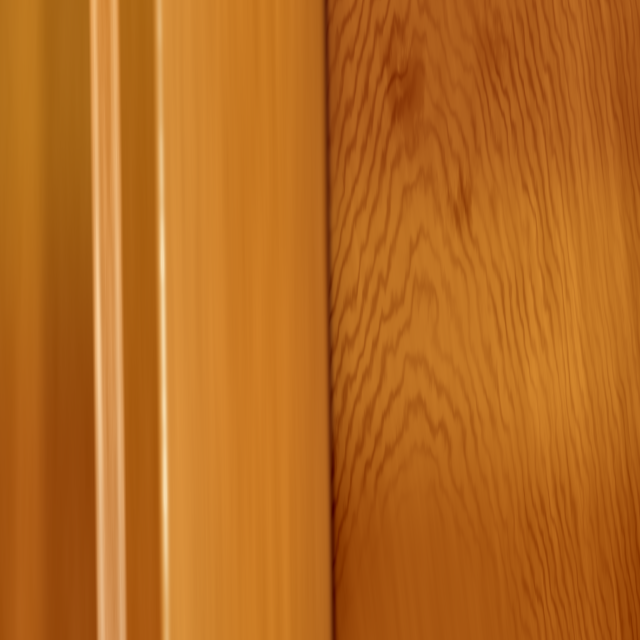
Reproduce this texture procedurally as a Shadertoy shader.

```glsl
// Varnished wooden cabinet door: glossy moulding, straight stile and arched oak panel.
#define TILT 0.012
#define SEAM_X 0.509
#define BEAD_LEFT 0.140
#define BEAD_RIGHT 0.186
#define LIP_X 0.249
#define ARCH_AXIS 0.655
#define ARCH_SLOPE 3.7
#define RING_COUNT 13.0
#define RING_DEPTH 0.105
#define STREAK_DEPTH 0.055

float hash(vec2 p) {
    p = fract(p * vec2(0.1031, 0.1137));
    p += dot(p, p.yx + 33.33);
    return fract((p.x + p.y) * p.x * 17.0);
}

float noise(vec2 p) {
    vec2 i = floor(p), f = fract(p);
    f = f * f * (3.0 - 2.0 * f);
    return mix(mix(hash(i), hash(i + vec2(1, 0)), f.x),
               mix(hash(i + vec2(0, 1)), hash(i + vec2(1, 1)), f.x), f.y);
}

float fbm(vec2 p) {
    float sum = 0.0, amp = 0.5;
    for (int i = 0; i < 4; i++) {
        sum += amp * noise(p);
        p = p * 2.03 + 17.3;
        amp *= 0.5;
    }
    return sum;
}

float bump(float d, float width) {
    return exp(-d * d / (width * width));
}

float blob(vec2 p, vec2 centre, vec2 size) {
    vec2 d = (p - centre) / size;
    return exp(-dot(d, d));
}

// Rail at the far left: olive above, russet below
vec3 rail(vec2 p) {
    vec3 col = mix(vec3(0.63, 0.32, 0.06), vec3(0.69, 0.43, 0.10), smoothstep(0.2, 0.85, p.y));
    float shade = smoothstep(0.055, 0.078, p.x) * (0.6 + 0.4 * bump(p.y - 0.5, 0.25));
    col -= vec3(0.06, 0.05, 0.02) * shade;
    col += vec3(0.05, 0.04, 0.02) * bump(p.x - 0.04, 0.025);
    return col + 0.06 * (fbm(p * vec2(60.0, 3.0)) - 0.47);
}

// Rounded bead with reflecting rims
vec3 bead(vec2 p) {
    float t = (p.x - BEAD_LEFT) / (BEAD_RIGHT - BEAD_LEFT);
    float streak = fbm(p * vec2(150.0, 4.0)) - 0.47;
    vec3 col = mix(vec3(0.82, 0.56, 0.32), vec3(0.84, 0.55, 0.24), p.y);
    col += vec3(0.12, 0.15, 0.17) * streak;
    float rim = bump(t - 0.17, 0.10) * (0.65 + 0.5 * bump(p.y - 0.4, 0.3));
    rim += 0.6 * bump(t - 0.83, 0.11);
    return col + vec3(0.11, 0.20, 0.26) * rim;
}

// Straight-grained stile
vec3 stile(vec2 p) {
    float t = clamp((p.x - LIP_X) / (SEAM_X - LIP_X), 0.0, 1.0);
    vec3 col = mix(vec3(0.83, 0.55, 0.22), vec3(0.78, 0.47, 0.13), smoothstep(0.0, 0.55, t));
    col = mix(col, vec3(0.71, 0.41, 0.12), smoothstep(0.65, 1.0, t));
    float grain = fbm(p * vec2(85.0, 1.8)) - 0.47;
    col += vec3(0.08, 0.08, 0.06) * grain;
    return col + vec3(0.02, 0.01, 0.01) * bump(p.y - 0.35, 0.3);
}

// Oak panel: nested arches that straighten towards the right
vec3 oak(vec2 p) {
    float dx = p.x - ARCH_AXIS;
    vec3 col = mix(vec3(0.66, 0.34, 0.07), vec3(0.75, 0.45, 0.14), smoothstep(0.12, 0.45, p.y));
    col = mix(col, vec3(0.69, 0.38, 0.12), smoothstep(0.62, 0.82, p.y));
    col += vec3(0.05, 0.05, 0.02) * blob(p, vec2(0.87, 0.42), vec2(0.16, 0.30));
    col -= vec3(0.05, 0.05, 0.03) * smoothstep(0.93, 1.0, p.x);
    col -= vec3(0.05, 0.05, 0.03) * blob(p, vec2(0.53, 0.13), vec2(0.07, 0.22));

    // Jagged growth rings
    float arch = ARCH_SLOPE * (sqrt(dx * dx + 0.0009) - 0.03);
    arch += 5.0 * pow(max(dx - 0.08, 0.0), 1.6);
    float warp = 0.16 * (fbm(p * vec2(13.0, 5.0)) - 0.47)
               + 0.10 * (fbm(p * vec2(65.0, 9.0) + 4.0) - 0.47);
    float phase = (p.y + arch + warp) * RING_COUNT;
    float ring = pow(0.5 + 0.5 * cos(6.2832 * phase), 2.5);
    float patchy = smoothstep(0.28, 0.62, fbm(p * vec2(14.0, 6.0) + 9.0));
    float presence = smoothstep(0.18, 0.42, p.y + 1.6 * abs(dx)) * (0.35 + 0.65 * patchy);
    presence *= 1.0 - 0.4 * smoothstep(0.80, 0.92, p.x);
    col -= RING_DEPTH * vec3(1.0, 1.05, 0.55) * ring * presence;

    // Fine pores, stronger on the straight side
    float pores = fbm(p * vec2(120.0, 5.0) + vec2(12.0 * p.y, 0.0)) - 0.47;
    float side = mix(0.8, 2.6, smoothstep(0.72, 0.9, p.x));
    col += STREAK_DEPTH * side * vec3(1.0, 1.0, 0.6) * pores;

    // Feathered dark knots descending from the crown
    float knots = blob(p, vec2(0.635, 0.86), vec2(0.045, 0.09))
                + blob(p, vec2(0.73, 0.69), vec2(0.04, 0.055))
                + 0.7 * blob(p, vec2(0.77, 0.94), vec2(0.035, 0.08));
    float feather = smoothstep(0.35, 0.65, fbm(p * vec2(75.0, 12.0) + 2.0));
    return col - vec3(0.11, 0.12, 0.07) * knots * feather;
}

void mainImage(out vec4 fragColor, in vec2 fragCoord) {
    vec2 p = fragCoord / iResolution.xy;
    vec2 q = vec2(p.x - TILT * (1.0 - p.y), p.y);
    float soft = 0.003;

    // Parts from left to right
    vec3 groove = mix(vec3(0.66, 0.34, 0.06), vec3(0.67, 0.40, 0.08), p.y);
    groove += 0.05 * (fbm(q * vec2(90.0, 3.0)) - 0.47);
    vec3 col = mix(rail(p), bead(q), smoothstep(-soft, soft, q.x - BEAD_LEFT));
    col = mix(col, groove, smoothstep(-soft, soft, q.x - BEAD_RIGHT));
    col = mix(col, stile(q), smoothstep(0.236, 0.246, q.x));
    col = mix(col, oak(p), smoothstep(-soft, soft, q.x - SEAM_X));

    // Lip reflection and seam shadow
    float shine = 0.45 + 0.55 * smoothstep(0.02, 0.2, p.y) * smoothstep(0.9, 0.55, p.y);
    shine *= 0.8 + 0.4 * noise(p * vec2(40.0, 22.0));
    col = mix(col, vec3(0.97, 0.86, 0.67), clamp(shine * bump(q.x - LIP_X, 0.0045), 0.0, 1.0));
    col -= vec3(0.24, 0.19, 0.06) * bump(q.x - SEAM_X, 0.005);
    col -= vec3(0.07, 0.06, 0.03) * bump(q.x - SEAM_X - 0.008, 0.018);

    fragColor = vec4(clamp(col, 0.0, 1.0), 1.0);
}
```
